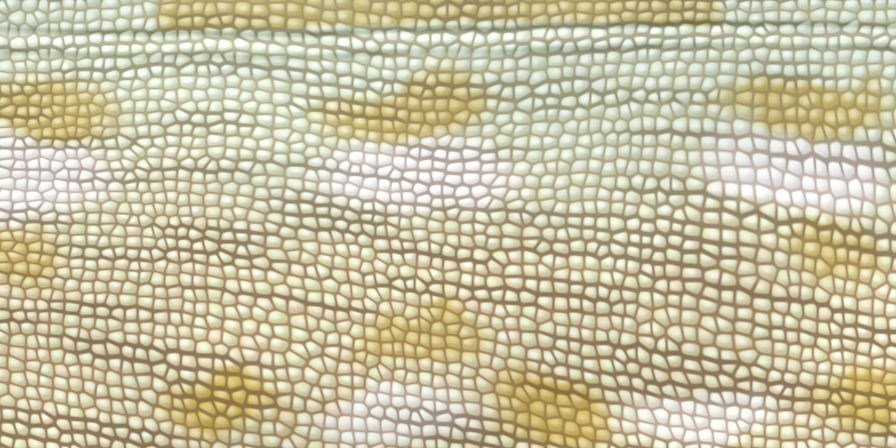
This texture is drawn by a Shadertoy shader. Its source:

```glsl
float hash(vec2 p) {
    return fract(sin(dot(p, vec2(127.1, 311.7))) * 43758.5453);
}

float noise(vec2 p) {
    vec2 i = floor(p), f = fract(p);
    f = f * f * (3.0 - 2.0 * f);
    return mix(mix(hash(i), hash(i + vec2(1, 0)), f.x),
               mix(hash(i + vec2(0, 1)), hash(i + vec2(1, 1)), f.x), f.y);
}

float fbm(vec2 p) {
    return 0.55 * noise(p) + 0.3 * noise(p * 2.1 + 7.3) + 0.15 * noise(p * 4.3 + 2.9);
}

// Rows of scales that sag toward the right below the back
vec2 scaleGrid(vec2 p) {
    float sag = 0.13 * smoothstep(1.0, 0.2, p.y) * (p.x - 1.0);
    float wave = 0.05 * noise(p * vec2(2.0, 2.5) + 3.0);
    return vec2(p.x * 30.0 + 1.5 * noise(p * 4.0), (p.y + sag + wave) * 34.0);
}

vec2 scaleCentre(vec2 cell) {
    vec2 jitter = vec2(hash(cell), hash(cell + 57.3)) - 0.5;
    return cell + 0.5 + jitter * vec2(0.62, 0.38);
}

float spot(vec2 p, vec2 centre, vec2 size) {
    return smoothstep(1.25, 0.55, length((p - centre) / size));
}

void mainImage(out vec4 fragColor, in vec2 fragCoord) {
    vec2 p = fragCoord / iResolution.y;
    vec2 g = scaleGrid(p);

    // Nearest scale
    vec2 home = vec2(0.0), centre = vec2(0.0);
    float nearest = 9.0;
    for (int k = 0; k < 9; k++) {
        vec2 cell = floor(g) + vec2(k % 3 - 1, k / 3 - 1);
        vec2 c = scaleCentre(cell);
        float d = length(g - c);
        if (d < nearest) { nearest = d; home = cell; centre = c; }
    }

    // Rounded distance to the crease, wider along some row seams
    float seam = smoothstep(0.4, 0.8, noise(g * vec2(0.13, 0.8)));
    float sum = 0.0;
    for (int k = 0; k < 9; k++) {
        if (k == 4) continue;
        vec2 c = scaleCentre(home + vec2(k % 3 - 1, k / 3 - 1));
        vec2 n = normalize(c - centre);
        float d = dot(0.5 * (c + centre) - g, n) - 0.09 * seam * n.y * n.y;
        sum += exp(-15.0 * d);
    }
    float edge = -log(sum) / 15.0;

    // Ochre and pale markings
    vec2 q = p + 0.12 * (vec2(fbm(p * 7.0), fbm(p * 7.0 + 31.0)) - 0.5);
    float ochre = 0.0, pale = 0.0;
    for (int i = 0; i < 3; i++) {
        float x = float(i);
        vec2 flank = vec2(0.04 + 0.88 * x, 0.76);
        vec2 belly = vec2(0.5 + 0.72 * x, 0.09);
        vec2 side = vec2(0.02 + 0.92 * x, 0.43 - 0.18 * mod(x, 2.0));
        ochre = max(ochre, 0.85 * spot(q, flank, vec2(0.2, 0.075)));
        ochre = max(ochre, spot(q, belly, vec2(0.14, 0.08)));
        ochre = max(ochre, 0.75 * spot(q, side, vec2(0.14, 0.08)));
        pale = max(pale, spot(q, flank - vec2(0.0, 0.15), vec2(0.25, 0.09)));
        pale = max(pale, 0.8 * spot(q, belly + vec2(0.36, -0.03), vec2(0.2, 0.06)));
    }
    float crest = smoothstep(0.93, 0.95, p.y + 0.01 * sin(p.x * 4.0));
    ochre = max(ochre, 0.75 * crest * smoothstep(0.4, 0.6, noise(vec2(p.x * 4.0, 2.0))));

    // Skin tint from belly to back
    float back = smoothstep(0.3, 0.9, p.y + 0.25 * (fbm(p * 3.0) - 0.5));
    vec3 skin = mix(vec3(0.86, 0.80, 0.66), vec3(0.84, 0.89, 0.82), back);
    skin = mix(skin, vec3(0.83, 0.87, 0.67), 0.6 * hash(home + 11.0) * (1.0 - 0.5 * back));
    skin = mix(skin, vec3(0.79, 0.68, 0.32), 0.85 * ochre);
    skin = mix(skin, vec3(0.95, 0.94, 0.94), pale);

    // Domed scale lit from the upper left
    vec2 r = g - centre;
    float tilt = dot(r, vec2(-0.45, 0.8));
    float gloss = smoothstep(0.48, 0.06, length((r - vec2(-0.08, 0.12)) * vec2(0.9, 1.1)));
    gloss *= (0.5 + 0.5 * hash(home + 23.0)) * (1.0 - 0.45 * ochre);
    vec3 color = skin * (0.98 + 0.22 * tilt);
    color = mix(color, vec3(0.97, 1.0, 0.98), gloss * mix(0.75, 0.9, back));

    // Creases between scales
    vec3 crease = mix(vec3(0.61, 0.52, 0.40), vec3(0.70, 0.69, 0.58), back);
    crease = mix(crease, vec3(0.62, 0.50, 0.24), 0.6 * ochre);
    crease = mix(crease, vec3(0.80, 0.75, 0.73), 0.75 * pale) * (1.0 - 0.13 * seam);
    color = mix(crease, color, smoothstep(-0.02, 0.17, edge));

    // Long folds along the back
    float foldY = p.y + 0.012 * sin(p.x * 3.0) + 0.008 * noise(p * 9.0);
    float fold = smoothstep(0.012, 0.0, abs(foldY - 0.94))
               + 0.7 * smoothstep(0.012, 0.0, abs(foldY - 0.89));
    color *= 1.0 - vec3(0.20, 0.18, 0.22) * fold;
    color += 0.09 * smoothstep(0.025, 0.0, abs(foldY - 0.918));

    // Uneven daylight
    color *= 0.93 + 0.16 * fbm(p * vec2(2.0, 4.0) + 5.0);
    fragColor = vec4(clamp(color, 0.0, 1.0), 1.0);
}
```
